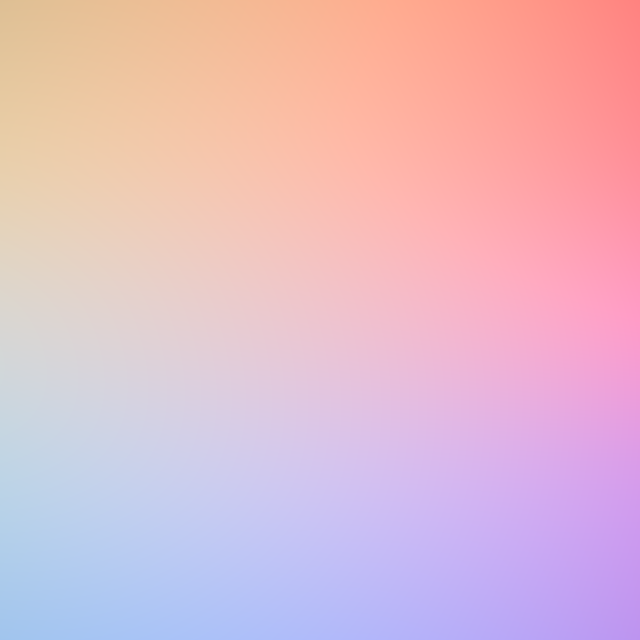
Give the GLSL for this background, as a WebGL 1 fragment shader.

```glsl
precision highp float;
// Soft pastel mesh gradient: sand, coral and pink above, sky blue and violet below.

uniform vec2 u_resolution;

#define ROW_GAPS 4.0      // gaps between colour rows, bottom to top
#define BRIGHTNESS 1.0    // overall gain

// Smooth curve through the left, middle and right colours of a row
vec3 blendAcross(vec3 left, vec3 middle, vec3 right, float x) {
  float wLeft = (1.0 - x) * (1.0 - 2.0 * x);
  float wMiddle = 4.0 * x * (1.0 - x);
  float wRight = x * (2.0 * x - 1.0);
  return left * wLeft + middle * wMiddle + right * wRight;
}

// Colour rows; red above one saturates into the soft coral ridge
vec3 meshRow(float row, float x) {
  if (row < 0.5) {
    return blendAcross(vec3(0.63, 0.77, 0.93), vec3(0.69, 0.73, 0.98), vec3(0.74, 0.58, 0.94), x);
  }
  if (row < 1.5) {
    return blendAcross(vec3(0.74, 0.83, 0.90), vec3(0.82, 0.77, 0.94), vec3(0.84, 0.61, 0.92), x);
  }
  if (row < 2.5) {
    return blendAcross(vec3(0.85, 0.84, 0.82), vec3(0.93, 0.77, 0.81), vec3(1.00, 0.61, 0.78), x);
  }
  if (row < 3.5) {
    return blendAcross(vec3(0.91, 0.81, 0.67), vec3(0.99, 0.74, 0.67), vec3(1.06, 0.56, 0.60), x);
  }
  return blendAcross(vec3(0.87, 0.75, 0.58), vec3(0.98, 0.70, 0.57), vec3(1.05, 0.51, 0.50), x);
}

// Rows beyond either end continue the slope of the mesh
vec3 extendedRow(float row, float x) {
  float inside = clamp(row, 0.0, ROW_GAPS);
  vec3 edge = meshRow(inside, x);
  if (row == inside) return edge;
  return 2.0 * edge - meshRow(2.0 * inside - row, x);
}

// Catmull-Rom weight at a distance measured in rows
float splineWeight(float d) {
  d = abs(d);
  if (d < 1.0) return 1.0 + d * d * (1.5 * d - 2.5);
  if (d < 2.0) return 2.0 + d * (-4.0 + d * (2.5 - 0.5 * d));
  return 0.0;
}

void main() {
  vec2 uv = gl_FragCoord.xy / u_resolution;
  float height = uv.y * ROW_GAPS;
  float baseRow = min(floor(height), ROW_GAPS - 1.0);

  // Blend the four nearest rows
  vec3 color = vec3(0.0);
  for (int i = -1; i <= 2; i++) {
    float row = baseRow + float(i);
    color += extendedRow(row, uv.x) * splineWeight(height - row);
  }

  gl_FragColor = vec4(clamp(color * BRIGHTNESS, 0.0, 1.0), 1.0);
}
```
